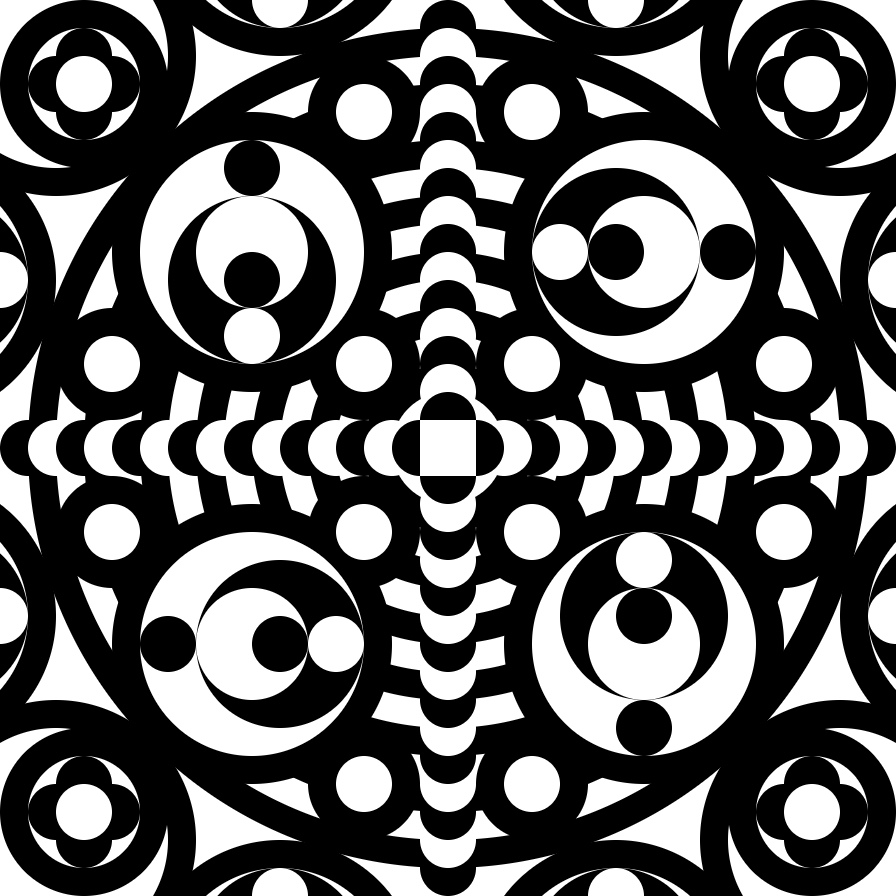
Reproduce this pattern procedurally as a Shadertoy shader.

```glsl
// Black and white mandala of nested circles, concentric rings and overlapping bead chains.

float pixelSize; // size of one pixel on the 32-unit grid

// Lays a smooth-edged shape (inside where dist < 0) over the ink
void paint(inout float ink, float dist, float shade) {
    ink = mix(ink, shade, clamp(0.5 - dist / pixelSize, 0.0, 1.0));
}

void disc(inout float ink, vec2 offset, float radius, float shade) {
    paint(ink, length(offset) - radius, shade);
}

// Eye-like nest of discs; +x is the side the inner discs lean to
void eye(inout float ink, vec2 p) {
    vec2 unit = vec2(1.0, 0.0);
    disc(ink, p, 5.0, 0.0);
    disc(ink, p, 4.0, 1.0);
    disc(ink, p - unit, 3.0, 0.0);
    disc(ink, p, 2.0, 1.0);
    disc(ink, p - unit, 1.0, 0.0);
    disc(ink, p + 3.0 * unit, 1.0, 0.0);
    disc(ink, p - 3.0 * unit, 1.0, 1.0);
}

// Off-centre rings around a four-petalled flower
void cornerFlower(inout float ink, vec2 p) {
    disc(ink, p - 14.0, 5.0, 0.0);
    disc(ink, p - 14.0, 4.0, 1.0);
    disc(ink, p - 13.0, 3.0, 0.0);
    disc(ink, p - 13.0, 2.0, 1.0);
    vec2 petal = abs(p - 13.0);
    petal = vec2(max(petal.x, petal.y), min(petal.x, petal.y));
    disc(ink, petal - vec2(1.0, 0.0), 1.0, 0.0);
    disc(ink, p - 13.0, 1.0, 1.0);
}

void mainImage(out vec4 fragColor, in vec2 fragCoord) {
    pixelSize = 32.0 / min(iResolution.x, iResolution.y);
    vec2 p = (fragCoord - 0.5 * iResolution.xy) * pixelSize;

    // Eightfold mirror symmetry: one wedge stands for the whole
    vec2 q = abs(p);
    vec2 wedge = vec2(max(q.x, q.y), min(q.x, q.y));
    float ink = 1.0;

    // Concentric rings
    float radius = length(p);
    paint(ink, radius - 15.0, 0.0);
    float rings = abs(mod(radius - 0.5, 2.0) - 1.0) - 0.5;
    paint(ink, max(rings, radius - 14.5), 1.0);

    // Outer ornaments
    eye(ink, vec2(19.0 - wedge.x, wedge.y - 6.0));
    cornerFlower(ink, wedge);

    // Rims of the small dots lie beneath the large eyes
    disc(ink, wedge - 3.0, 2.0, 0.0);
    disc(ink, wedge - vec2(12.0, 3.0), 2.0, 0.0);

    // Four inner eyes, each a quarter turn from the next
    vec2 inward = 7.0 - q;
    eye(ink, p.x * p.y > 0.0 ? inward : inward.yx);

    disc(ink, wedge - 3.0, 1.0, 1.0);
    disc(ink, wedge - vec2(12.0, 3.0), 1.0, 1.0);

    // Bead chains along both axes, stacked from the rim inward
    for (int i = 15; i >= 1; i--) {
        disc(ink, wedge - vec2(float(i), 0.0), 1.0, float(1 - i % 2));
    }

    // Central square
    paint(ink, wedge.x - 1.0, 1.0);

    fragColor = vec4(vec3(ink), 1.0);
}
```
